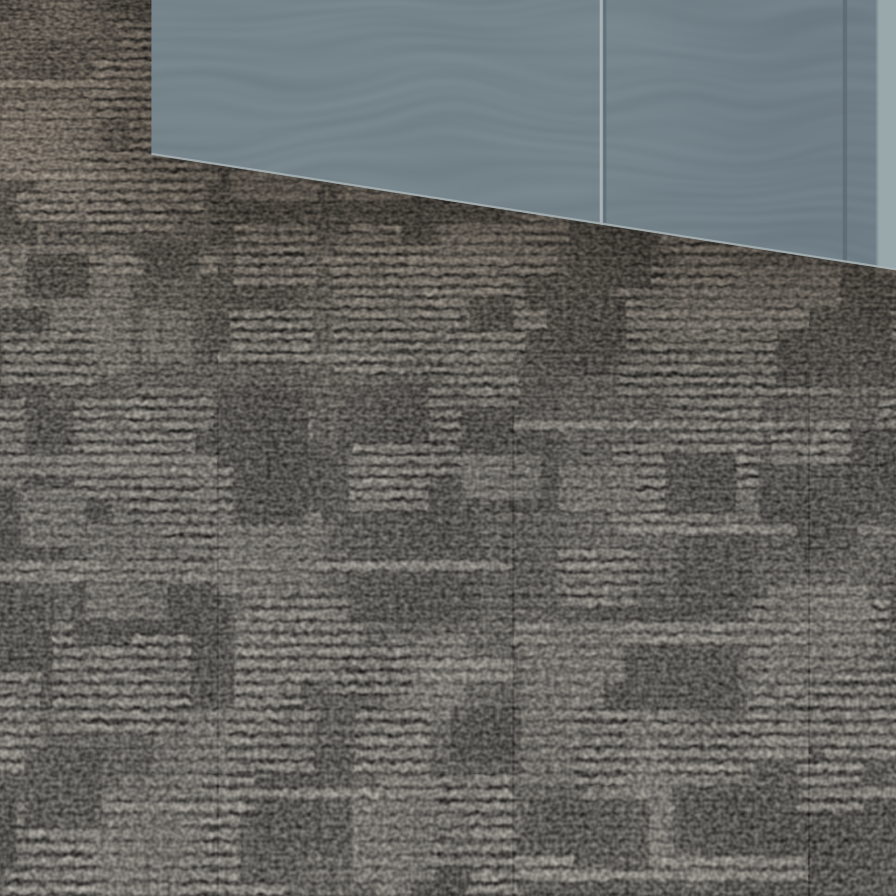
Write a Shadertoy shader that draws this texture.

```glsl
// Ribbed grey carpet of overlapping striped and plain patches, with a blue-grey
// cabinet across the upper right. Patches are hashed rectangles snapped to yarn
// rows; gradient noise frays the pile and gives the cabinet its faint grain.

const float TAU = 6.2831853;
const vec3 PILE_COOL = vec3(1.02, 1.00, 0.955);
const vec3 PILE_WARM = vec3(1.06, 0.99, 0.90);
const vec3 PANEL = vec3(0.46, 0.515, 0.545);
const vec3 PANEL_DARK = vec3(0.40, 0.46, 0.50);
const vec3 PANEL_EDGE = vec3(0.66, 0.70, 0.71);
const vec3 SIDE_LIGHT = vec3(0.60, 0.66, 0.67);
const float ROWS_NEAR = 64.0;      // row density at the bottom
const float ROWS_GAIN = 14.0;      // rows tighten towards the top
const float TILE_WIDTH = 0.33;
const float TILE_SEAM_X = 0.573;
const float CABINET_LEFT = 0.169;
const float CABINET_BASE = 0.827;
const float CABINET_SLOPE = 0.155;
const float DOOR_GAP_X = 0.671;
const float CORNER_X = 0.943;
const float SIDE_X = 0.979;

vec4 hash4(vec2 p) {
    vec4 q = fract(p.xyxy * vec4(0.1031, 0.1030, 0.0973, 0.1099));
    q += dot(q, q.wzxy + 33.33);
    return fract((q.xxyz + q.yzzw) * q.zywx);
}

float cornerGradient(vec2 cell, vec2 offset) {
    float angle = TAU * hash4(cell).x;
    return dot(vec2(cos(angle), sin(angle)), offset);
}

float gradientNoise(vec2 p) {
    vec2 c = floor(p), f = fract(p);
    vec2 u = f * f * f * (f * (f * 6.0 - 15.0) + 10.0);
    float low = mix(cornerGradient(c, f), cornerGradient(c + vec2(1, 0), f - vec2(1, 0)), u.x);
    float high = mix(cornerGradient(c + vec2(0, 1), f - vec2(0, 1)),
                     cornerGradient(c + vec2(1, 1), f - vec2(1, 1)), u.x);
    return mix(low, high, u.y);
}

// Soft line of given half width
float lineMask(float d, float halfWidth, float aa) {
    return 1.0 - smoothstep(halfWidth - aa, halfWidth + aa, abs(d));
}

// Brightness (x) and stripe contrast (y) of the patch at a point (x, row)
vec2 patchStyle(vec2 p) {
    vec2 style = vec2(0.375, 0.035);
    for (int i = 0; i < 5; i++) {
        float layer = float(i);
        bool band = i == 3;                        // long thin light bands
        vec2 size = band ? vec2(TILE_WIDTH, 9.0) : vec2(0.21 - 0.022 * layer, 15.0 - 2.0 * layer);
        vec2 shift = vec2(TILE_SEAM_X + 0.07 * layer * (band ? 0.0 : 1.0), 5.0 * layer);
        vec2 g = (p - shift) / size;
        g.y += floor(7.0 * hash4(vec2(floor(g.x), layer + 40.0)).x) / size.y;
        vec2 cell = floor(g), f = fract(g);
        vec4 h = hash4(cell + 19.0 * layer + 61.0);
        vec4 kind = hash4(cell + 31.0 * layer + 117.0);

        vec2 lo = 0.32 * h.xy, hi = 1.0 - 0.32 * h.zw;
        if (band) {
            lo = vec2(0.35 * step(0.6, h.x), 0.4);
            hi = vec2(1.0, 0.4 + (1.0 + step(0.5, h.y)) / size.y);
        }
        lo.y = floor(lo.y * size.y + 0.5) / size.y;
        hi.y = floor(hi.y * size.y + 0.5) / size.y;
        vec2 soft = vec2(0.0018, 0.12) / size;
        vec2 m = smoothstep(lo - soft, lo + soft, f) * (1.0 - smoothstep(hi - soft, hi + soft, f));

        vec2 fresh = kind.x < 0.42 ? vec2(0.415, 0.12)
                   : kind.x < 0.78 ? vec2(0.335, 0.02) : vec2(0.435, 0.045);
        if (band) fresh = vec2(0.455, 0.09);
        style = mix(style, fresh, m.x * m.y * step(0.22, kind.y));
    }
    return style;
}

vec3 carpet(vec2 uv, float baseY, float aa) {
    float row = ROWS_NEAR * uv.y + ROWS_GAIN * uv.y * uv.y;
    float fray = gradientNoise(vec2(uv.x * 95.0, row * 1.3));
    float wavyRow = row + 0.3 * fray;
    vec2 style = patchStyle(vec2(uv.x + 0.003 * fray, wavyRow));

    // Stripes, fine ribs and two scales of yarn speckle
    float wear = 1.0 + 0.9 * gradientNoise(vec2(uv.x * 28.0, row * 0.8));
    float tone = style.x - style.y * wear * cos(TAU * wavyRow);
    tone -= 0.025 * cos(2.0 * TAU * wavyRow);
    tone += 0.15 * gradientNoise(vec2(uv.x * 125.0, row * 2.1) + 7.0);
    tone += 0.17 * gradientNoise(vec2(uv.x * 215.0, row * 3.1) + 53.0);
    tone += 0.05 * gradientNoise(uv * 9.0 + 3.0);

    // Tile joints
    float joint = (fract((uv.x - TILE_SEAM_X) / TILE_WIDTH + 0.5) - 0.5) * TILE_WIDTH;
    tone -= 0.07 * lineMask(joint, 0.0013, aa) * smoothstep(0.64, 0.5, uv.y);

    // Contact shadow and warmer far end
    float shadow = exp(-12.0 * max(baseY - uv.y, 0.0)) * smoothstep(0.05, 0.22, uv.x);
    tone *= (1.03 - 0.10 * uv.y) * (1.0 - 0.27 * shadow);
    return tone * mix(PILE_COOL, PILE_WARM, smoothstep(0.45, 0.95, uv.y + 0.15 * shadow));
}

vec3 cabinet(vec2 uv, float baseY, float aa) {
    float warp = gradientNoise(uv * vec2(5.0, 9.0));
    float grain = gradientNoise(vec2(uv.x * 5.0, uv.y * 85.0 + 4.0 * warp));
    vec3 color = mix(PANEL, PANEL_DARK, 0.35 * smoothstep(0.55, CORNER_X, uv.x)) + 0.035 * grain;
    color = mix(color, PANEL_DARK * 0.88, 0.7 * lineMask(uv.x - DOOR_GAP_X - 0.004, 0.0017, aa));
    color = mix(color, PANEL_EDGE, lineMask(uv.x - DOOR_GAP_X, 0.0017, aa));
    color = mix(color, PANEL_DARK * 0.9, 0.8 * lineMask(uv.x - CORNER_X, 0.0025, aa));
    color = mix(color, SIDE_LIGHT, smoothstep(SIDE_X - 0.003, SIDE_X + 0.003, uv.x));
    return mix(color, PANEL_EDGE, 0.85 * lineMask(uv.y - baseY - 0.001, 0.0015, aa));
}

void mainImage(out vec4 fragColor, in vec2 fragCoord) {
    vec2 uv = fragCoord / iResolution.xy;
    float aa = 0.7 / iResolution.y;
    float baseY = CABINET_BASE - CABINET_SLOPE * (uv.x - CABINET_LEFT);
    float inside = smoothstep(-aa, aa, min(uv.x - CABINET_LEFT, uv.y - baseY));
    vec3 color = mix(carpet(uv, baseY, aa), cabinet(uv, baseY, aa), inside);
    fragColor = vec4(clamp(color, 0.0, 1.0), 1.0);
}
```
